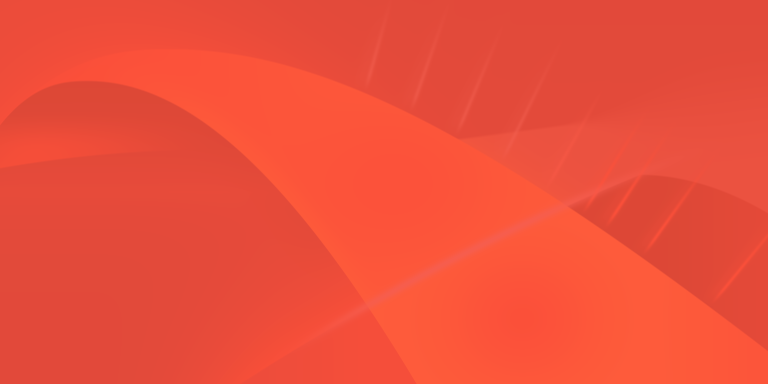
A WebGL 2 fragment shader for this background:

```glsl
#version 300 es
precision highp float;

uniform vec2 u_resolution;
out vec4 outColor;

const vec3 BRICK = vec3(0.885, 0.288, 0.226);
const vec3 SHADE = vec3(0.865, 0.280, 0.212);
const vec3 CORAL = vec3(0.935, 0.300, 0.230);
const vec3 SCARLET = vec3(0.985, 0.312, 0.225);
const vec3 ORANGE = vec3(0.995, 0.360, 0.230);
const vec3 ROSE = vec3(0.950, 0.370, 0.310);

float hash(float n) {
    return fract(sin(n * 12.9898) * 43758.5453);
}

// Antialiased coverage of the side where d is positive
float cover(float d, float px) {
    return smoothstep(-px, px, d);
}

float bell(float d, float width) {
    return exp(-d * d / (width * width));
}

// Arch with a steep left shoulder and a hyperbolic right flank
float archCurve(float x, vec2 peak, float left, float slope, float bend) {
    float t = x - peak.x;
    float flank = slope * (sqrt(t * t + bend * bend) - bend);
    float shoulder = left * pow(max(-t, 0.0), 2.5);
    return peak.y - (t < 0.0 ? shoulder : flank);
}

float crestCurve(float x) {
    return archCurve(x, vec2(0.443, 0.872), 1.5, 0.9, 0.95);
}

float innerCurve(float x) {
    return archCurve(x, vec2(0.229, 0.789), 4.6, 2.88, 1.2);
}

float ridgeCurve(float x) {
    float t = x - 0.625;
    return 0.64 * t - 0.113 * t * t;
}

// Backdrop above the ribbon, with the haze and the dark pocket at the right
vec3 outerColor(vec2 p, float crest, float ridge, float px) {
    vec3 col = mix(CORAL, BRICK, smoothstep(0.0, 0.9, p.x) * 0.7 + 0.3 * p.y);
    float rim = exp(-max(p.y - crest, 0.0) * 9.0) * smoothstep(1.4, 0.3, p.x);
    col = mix(col, SCARLET, rim * 0.65);

    float hazeTop = 0.64 + 0.135 * (p.x - 1.22);
    float soft = mix(0.005, 0.17, smoothstep(1.45, 1.9, p.x));
    float haze = smoothstep(hazeTop + soft, hazeTop - soft, p.y);
    col = mix(col, vec3(0.93, 0.33, 0.26), haze * 0.75);
    col = mix(col, ORANGE, haze * exp(-max(p.y - crest, 0.0) * 16.0) * 0.35);

    float t = max(p.x - 1.66, 0.0);
    float pocketTop = min(ridge, 0.545 - 0.87 * t * t);
    vec3 pocket = mix(SHADE, CORAL, 0.4 * smoothstep(1.7, 2.0, p.x));
    return mix(col, pocket, cover(pocketTop - p.y, px));
}

// Hollow under the arch: side streak and the glow resting on the ridge
vec3 innerColor(vec2 p, float inner, float ridge, float px) {
    vec3 col = mix(BRICK, SHADE, smoothstep(0.5, 0.8, p.y));
    float streakEdge = 0.61 - 0.16 * (p.x - 0.55) * (p.x - 0.55);
    float streak = cover(p.y - streakEdge, px) * smoothstep(0.72, 0.61, p.y);
    col = mix(col, SCARLET, streak * smoothstep(0.62, 0.05, p.x) * 0.8);
    col = mix(col, CORAL, 0.45 * exp(-abs(p.y - 0.5) * 12.0) * (1.0 - streak));

    float above = p.y - ridge;
    float glow = exp(-max(above, 0.0) * 5.5) * smoothstep(0.25, 0.75, p.x);
    col = mix(col, SCARLET, glow * 0.9);
    col = mix(col, SHADE, 0.3 * bell(inner - p.y, 0.1) * smoothstep(0.1, 0.3, above));
    vec3 floorColor = mix(CORAL, SCARLET, 0.55 * smoothstep(0.7, 1.0, p.x));
    return mix(col, floorColor, cover(-above, px));
}

// Ribbon: scarlet core with orange borders, divided by the ridge
vec3 ribbonColor(vec2 p, float crest, float inner, float ridge, float px) {
    float core = bell(length((p - vec2(1.04, 0.52)) * vec2(0.8, 1.0)), 0.22);
    vec3 upper = mix(SCARLET, ORANGE, smoothstep(0.15, 1.25, p.x) * 0.9);
    upper = mix(upper, SCARLET, core * 0.8);
    upper = mix(upper, ORANGE, 0.6 * bell(p.y - inner, 0.06) * smoothstep(0.2, 0.6, p.x));

    float ember = bell(length((p - vec2(1.36, 0.17)) * vec2(0.9, 1.0)), 0.17);
    vec3 lower = mix(ORANGE, SCARLET, ember * 0.95);
    lower = mix(lower, SCARLET, smoothstep(1.65, 2.0, p.x) * 0.55);
    vec3 col = mix(upper, lower, cover(ridge - p.y, px));
    return mix(col, CORAL, 0.3 * bell(crest - p.y, 0.03) * smoothstep(0.4, 0.0, p.x));
}

// Fan of slanted rays rising from the crest
vec3 addRays(vec3 col, vec2 p) {
    for (int i = 0; i < 10; i++) {
        float n = float(i);
        float foot = 0.95 + 0.118 * n - 0.11 * bell(n - 6.7, 1.4);
        float rise = p.y - crestCurve(foot);
        float d = p.x - foot - rise * (0.28 + 0.6 * (foot - 0.95));
        float reach = 0.27 + 0.12 * hash(n + 2.0);
        float fade = smoothstep(0.0, 0.05, rise) * smoothstep(reach, 0.05, rise);
        float right = smoothstep(1.3, 1.55, foot);
        float ray = bell(d, 0.006) + 0.25 * bell(d + 0.015, 0.02);
        col = mix(col, mix(ROSE, SCARLET, right), ray * fade * mix(0.5, 0.85, right));
    }
    return col;
}

void main() {
    vec2 p = gl_FragCoord.xy / u_resolution * vec2(2.0, 1.0);
    float px = 1.2 / u_resolution.y;
    float crest = crestCurve(p.x);
    float inner = innerCurve(p.x);
    float ridge = ridgeCurve(p.x);

    vec3 col = addRays(outerColor(p, crest, ridge, px), p);
    col = mix(col, ribbonColor(p, crest, inner, ridge, px), cover(crest - p.y, px));
    col = mix(col, innerColor(p, inner, ridge, px), cover(inner - p.y, px));

    // Rosy highlight along the ridge
    float span = smoothstep(0.7, 1.05, p.x) * smoothstep(1.9, 1.3, p.x);
    col = mix(col, vec3(0.96, 0.37, 0.32), bell(p.y - ridge - 0.004, 0.014) * span * 0.8);
    outColor = vec4(col, 1.0);
}
```
